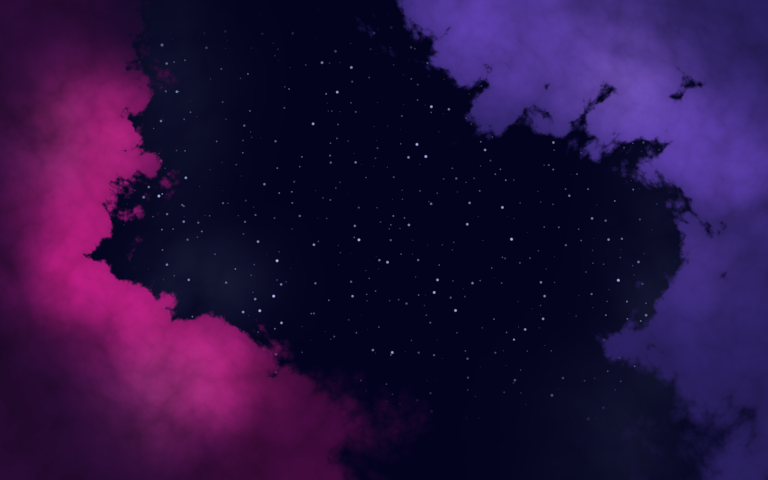
Reproduce this background procedurally as a Shadertoy shader.

```glsl
// Starry night sky framed by a magenta nebula on the left and a violet one on the right.

vec2 hash2(vec2 cell) {
    vec3 q = fract(cell.xyx * vec3(0.1031, 0.1030, 0.0973));
    q += dot(q, q.yzx + 33.33);
    return fract((q.xx + q.yz) * q.zy);
}

// Squared distance to the nearest scattered point
float cellular(vec2 p) {
    vec2 cell = floor(p), f = fract(p);
    float nearest = 2.0;
    for (int y = -1; y <= 1; y++)
    for (int x = -1; x <= 1; x++) {
        vec2 o = vec2(x, y);
        vec2 r = o + hash2(cell + o) - f;
        nearest = min(nearest, dot(r, r));
    }
    return nearest;
}

// Layered cellular billows, roughly centred on zero
float billows(vec2 p) {
    p += 0.12 * sin(p.yx * 2.3 + vec2(0.4, 2.1)) + 0.03 * sin(p.yx * 6.1 + vec2(3.0, 1.2));
    float sum = 0.0, amp = 0.5;
    for (int i = 0; i < 5; i++) {
        sum += amp * cellular(p);
        p = mat2(0.8, 0.6, -0.6, 0.8) * p * 2.1 + 17.3;
        amp *= 0.54;
    }
    return 0.25 - sum;
}

float segmentDistance(vec2 p, vec2 a, vec2 b) {
    vec2 ab = b - a;
    return length(p - a - ab * clamp(dot(p - a, ab) / dot(ab, ab), 0.0, 1.0));
}

float glow(float dist, float width) {
    return exp(-dist * dist / (width * width));
}

// One star at most per grid cell
float stars(vec2 p, float scale, float share, float radius) {
    vec2 cell = floor(p * scale);
    vec2 place = 0.15 + 0.7 * hash2(cell + 5.0);
    vec2 pick = hash2(cell + 71.0);
    float size = radius * (0.7 + 0.5 * pick.y);
    float dist = length(p - (cell + place) / scale);
    float power = 0.25 + 0.75 * pick.y * pick.y;
    return step(pick.x, share) * power * (1.0 - smoothstep(size * 0.3, size * 1.5, dist));
}

void mainImage(out vec4 fragColor, in vec2 fragCoord) {
    vec2 uv = fragCoord / iResolution.xy;
    vec2 p = uv * vec2(1.6, 1.0);
    float puff = billows(p * 9.0);
    float soft = billows(p * 4.1 + 40.0);

    // Deep sky with faint slate haze
    vec3 color = vec3(0.012, 0.012, 0.118);
    float haze = glow(length((p - vec2(0.42, 0.42)) * vec2(1.0, 1.2)), 0.13)
               + 0.6 * glow(length((p - vec2(0.37, 0.82)) * vec2(1.0, 0.5)), 0.12)
               + 0.7 * glow(length((p - vec2(1.37, 0.42)) * vec2(1.0, 0.4)), 0.10)
               + 0.5 * glow(length(p - vec2(1.28, 0.08)), 0.18);
    color = mix(color, vec3(0.12, 0.13, 0.23), clamp(haze * (0.65 + 1.2 * soft), 0.0, 0.8));

    // Stars gather in the open middle
    float open = smoothstep(0.22, 0.34, p.x) * smoothstep(1.42, 1.30, p.x)
               * smoothstep(0.08, 0.30, p.y) * smoothstep(1.0, 0.80, p.y);
    float light = stars(p, 25.0, 0.34, 0.0028) + 0.5 * stars(p + 3.7, 38.0, 0.30, 0.0019);
    color += vec3(0.66, 0.69, 0.76) * light * open;

    // Magenta cloud along the left and lower edge
    float pinkEdge = 0.30 + 0.55 * smoothstep(0.44, 0.14, p.y) - 0.05 * glow(p.y - 0.49, 0.10);
    float pinkDepth = pinkEdge - p.x + 0.36 * puff + 0.26 * soft;
    float pinkMask = smoothstep(0.0, 0.045 + 0.20 * smoothstep(0.5, 0.8, p.x), pinkDepth);
    pinkMask *= 1.0 - 0.65 * smoothstep(0.75, 1.0, p.y) * smoothstep(0.15, 0.32, p.x);
    float pinkDist = min(segmentDistance(p, vec2(0.22, 0.72), vec2(0.17, 0.45)),
                         segmentDistance(p, vec2(0.17, 0.45), vec2(0.43, 0.24)));
    float pinkGlow = glow(pinkDist - 0.10 * soft, 0.125);
    vec3 pink = mix(vec3(0.145, 0.04, 0.19), vec3(0.23, 0.035, 0.22), smoothstep(0.2, 0.65, p.x));
    pink = mix(pink, vec3(0.65, 0.10, 0.45), pinkGlow);
    float rosy = glow(length(p - vec2(0.15, 0.71)), 0.11) + glow(length(p - vec2(0.36, 0.20)), 0.13);
    pink = mix(pink, vec3(0.52, 0.20, 0.43), clamp(rosy * (0.4 + 1.2 * soft), 0.0, 0.55));
    color = mix(color, pink * (1.0 + 0.45 * puff + 0.35 * soft), pinkMask);

    // Violet cloud over the upper right and down the right side
    float upper = min(0.74 * (p.x - 0.79 - 0.9 * (1.0 - p.y)), p.y - 0.725);
    float side = p.x - 1.36 + 0.09 * glow(p.y - 0.27, 0.06);
    float violetDepth = max(upper, side) + 0.36 * puff + 0.24 * soft;
    float fade = smoothstep(0.30, 0.05, p.y);
    float violetMask = smoothstep(0.0, 0.06 + 0.16 * fade, violetDepth);
    float violetDist = min(segmentDistance(p, vec2(0.98, 0.96), vec2(1.27, 0.86)),
                           segmentDistance(p, vec2(1.27, 0.86), vec2(1.50, 0.66)));
    float violetGlow = glow(violetDist - 0.10 * soft, 0.145);
    violetGlow = max(violetGlow, 0.55 * glow(length(p - vec2(1.45, 0.46)), 0.14));
    vec3 violet = mix(vec3(0.145, 0.11, 0.34), vec3(0.325, 0.22, 0.61), violetGlow);
    float pale = glow(length(p - vec2(1.30, 0.87)), 0.13);
    violet = mix(violet, vec3(0.41, 0.31, 0.65), clamp(pale * (0.5 + 1.2 * soft), 0.0, 0.7));
    color = mix(color, violet * (1.0 + 0.40 * puff + 0.30 * soft), violetMask);

    fragColor = vec4(clamp(color, 0.0, 1.0), 1.0);
}
```
